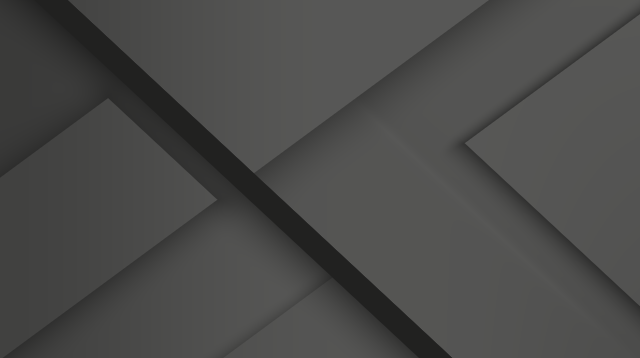
This background is drawn by a WebGL 2 fragment shader. Its source:

```glsl
#version 300 es
precision highp float;
// Overlapping matte grey panels crossed by one dark diagonal band.
// Each panel is an intersection of half planes along two diagonals;
// the distance outside a panel drives its soft shadow. Unit: canvas height.

uniform vec2 u_resolution;
out vec4 outColor;

// Diagonal directions and key corners
const vec2 RISE = vec2(0.805, 0.593);
const vec2 FALL = vec2(0.732, -0.681);
const vec2 CROSSING = vec2(0.709, 0.516);
const vec2 LEFT_TOP = vec2(0.302, 0.726);
const vec2 LEFT_TIP = vec2(0.607, 0.442);
const vec2 RIGHT_TIP = vec2(1.298, 0.600);
const vec2 RIDGE_POINT = vec2(1.047, 0.663);
const vec2 LOWER_TIP = vec2(0.907, 0.209);
const float BAND_WIDTH = 0.0634;

// Tones
const vec3 TINT = vec3(1.0, 1.0, 0.985);
const float DIM = 0.25;
const float BRIGHT = 0.342;
const float BAND_TONE = 0.128;

// Signed distance to a line, positive above it
float above(vec2 p, vec2 origin, vec2 dir) {
    return dot(p - origin, vec2(-dir.y, dir.x));
}

// Antialiased coverage where d is negative
float cover(float d) {
    return clamp(0.5 - d * u_resolution.y, 0.0, 1.0);
}

// Darkening factor that fades out at the given distance
float shadow(float d, float reach, float strength) {
    float t = 1.0 - clamp(d / reach, 0.0, 1.0);
    return 1.0 - strength * t * t;
}

// Broad illumination, dim at the left and in the lower right corner
float lighting(vec2 p) {
    float light = mix(DIM, BRIGHT, smoothstep(-0.05, 0.95, p.x));
    return light - 0.03 * smoothstep(1.2, 1.9, p.x) * (1.0 - p.y);
}

// Floor, lower panel and raised panel on the left of the band
float leftSide(vec2 p, float light, float bandGap) {
    float top = above(p, LEFT_TOP, RISE);
    float side = above(p, LEFT_TOP, FALL);
    float bottom = -above(p, LEFT_TIP, RISE);
    float panel = max(max(top, side), bottom);

    float tone = light * mix(1.0, 0.9, smoothstep(-0.05, 0.1, top));
    float lowerEdge = above(p, LOWER_TIP, RISE);
    tone *= shadow(max(lowerEdge, 0.0), 0.045, 0.2);
    tone = mix(tone, light * 0.97, cover(lowerEdge));
    tone *= shadow(bandGap, 0.14, 0.4);
    tone *= shadow(length(max(vec3(top, side, bottom), 0.0)), 0.11, 0.28);
    return mix(tone, light * 1.01, cover(panel));
}

// Floor with a faint ridge, corner panel and top panel on the right
float rightSide(vec2 p, float light) {
    float ridge = above(p, RIDGE_POINT, FALL);
    float ridgeFade = smoothstep(0.0, 0.2, p.y) * smoothstep(0.75, 0.6, p.y);
    float tone = light * 0.97;
    tone += 0.012 * ridgeFade * exp(-abs(ridge) / 0.012);
    tone -= 0.012 * smoothstep(0.0, 0.03, ridge) * exp(-max(ridge, 0.0) / 0.1);

    float upper = above(p, RIGHT_TIP, RISE);
    float lower = -above(p, RIGHT_TIP, FALL);
    tone *= shadow(length(vec2(max(lower, 0.0), max(upper, 0.0) * 2.0)), 0.085, 0.42);
    tone += 0.012 * cover(lower) * exp(-abs(upper) / 0.012);
    tone = mix(tone, light, cover(max(upper, lower)));

    float topGap = -above(p, CROSSING, RISE);
    tone *= shadow(max(topGap, 0.0), 0.15, 0.28);
    return mix(tone, light, cover(topGap));
}

void main() {
    vec2 p = gl_FragCoord.xy / u_resolution.y;
    float light = lighting(p);

    // Band edges separate the two halves
    float bandRight = above(p, CROSSING, FALL);
    float bandGap = -bandRight - BAND_WIDTH;
    float tone = mix(rightSide(p, light), leftSide(p, light, max(bandGap, 0.0)), cover(bandRight));
    tone = mix(tone, BAND_TONE, cover(max(bandRight, bandGap)));

    outColor = vec4(tone * TINT, 1.0);
}
```
